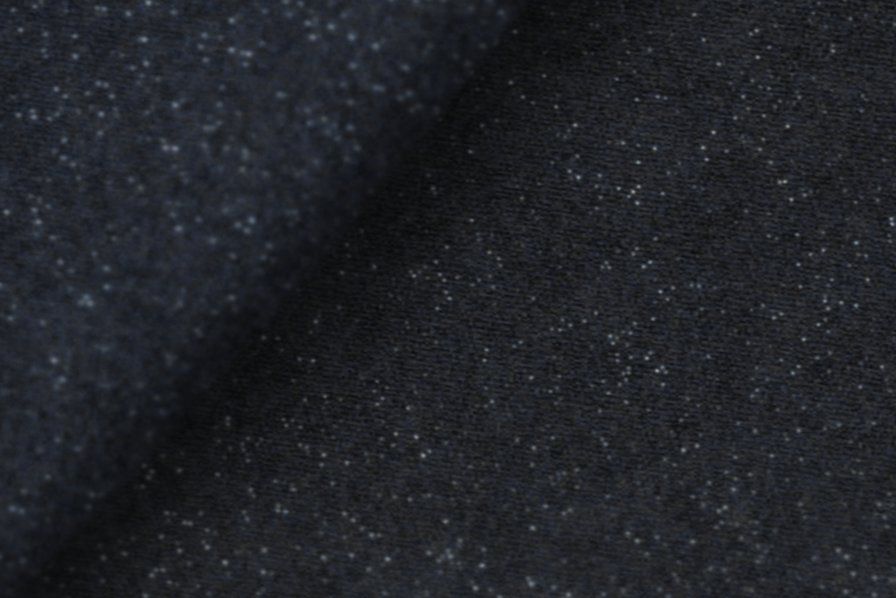
Write a Shadertoy shader that draws this texture.

```glsl
// Dark indigo denim: a soft folded flap casting a shadow over sharper twill with pale flecks.
#define CLOTH_COLOR vec3(0.123, 0.131, 0.147)
#define FLAP_TINT vec3(1.08, 1.12, 1.20)
#define FLECK_COLOR vec3(0.92, 1.0, 1.0)
#define THREAD_SIZE vec2(0.0125, 0.0095)
#define TWILL_TILT 0.13
#define TWILL_SHEAR 0.37
#define GRAIN 0.75
#define RIB_DEPTH 0.16
#define FLECK_GLOW 0.36
#define SHADOW_WIDTH 0.27
#define ROLL_WIDTH 0.17

float hash(vec2 p) {
    vec3 q = fract(vec3(p.xyx) * 0.1031);
    q += dot(q, q.yzx + 33.33);
    return fract((q.x + q.y) * q.z);
}

float noise(vec2 p) {
    vec2 i = floor(p), f = fract(p);
    f = f * f * (3.0 - 2.0 * f);
    return mix(mix(hash(i), hash(i + vec2(1, 0)), f.x),
               mix(hash(i + vec2(0, 1)), hash(i + vec2(1, 1)), f.x), f.y);
}

float fbm(vec2 p) {
    float sum = 0.0, weight = 0.5;
    for (int i = 0; i < 4; i++) {
        sum += weight * noise(p);
        p = p * 2.03 + 17.3;
        weight *= 0.5;
    }
    return sum / 0.9375;
}

// Pale weft stitches on a sheared lattice; blur widens and dims each one
float flecks(vec2 q, float blur, float density) {
    float radius = mix(0.0029, 0.0058, blur);
    float energy = mix(1.0, 0.42, blur);
    float sum = 0.0;
    for (int y = -1; y <= 1; y++)
    for (int x = -1; x <= 1; x++) {
        vec2 id = floor(q) + vec2(x, y);
        vec2 jitter = vec2(hash(id + 41.7), hash(id + 83.1)) - 0.5;
        vec2 d = q - id - 0.5 - 0.35 * jitter;
        d.x -= TWILL_SHEAR * d.y;
        d *= THREAD_SIZE * vec2(0.85, 1.0);
        float h = hash(id + 7.9);
        float glow = 0.055 * h + FLECK_GLOW * density * smoothstep(0.88, 1.0, h);
        sum += glow * energy * exp(-dot(d, d) / (radius * radius));
    }
    return sum;
}

vec3 cloth(vec2 p, float blur) {
    float c = cos(TWILL_TILT), s = sin(TWILL_TILT);
    vec2 r = vec2(c * p.x - s * p.y, s * p.x + c * p.y);
    vec2 q = r / THREAD_SIZE;
    q.x += TWILL_SHEAR * q.y;

    // Worn patches, fibre grain and twill ribs
    float mottle = fbm(p * 13.0 + 5.0);
    float fine = noise(r * vec2(190.0, 270.0)) - 0.5;
    float soft = fbm(r * 75.0 + 31.0) - 0.5;
    float grain = mix(fine + 0.6 * soft, 1.1 * soft, blur);
    float rib = cos(6.2832 * (q.y + 0.5 * noise(p * 60.0)));
    float tone = 1.0 + 0.4 * (mottle - 0.5) + GRAIN * grain
               + RIB_DEPTH * (1.0 - blur) * rib;

    // Some yarns are bluer than others
    float dye = noise(r * vec2(90.0, 140.0) + 61.0) - 0.5;
    vec3 color = CLOTH_COLOR * tone * (1.0 + dye * vec3(-0.14, -0.03, 0.16));
    float density = smoothstep(0.2, 0.75, mottle) + 0.25;
    return color + FLECK_COLOR * flecks(q, blur, density);
}

void mainImage(out vec4 fragColor, in vec2 fragCoord) {
    vec2 p = fragCoord / iResolution.y;

    // Signed distance to the gently bowed fold, positive over the lower cloth
    float foldX = 0.025 + 0.86 * p.y + 0.025 * sin(3.1416 * p.y);
    float d = 0.76 * (p.x - foldX);
    float fuzz = 0.008 * (fbm(p * 45.0) - 0.5);

    // Lower cloth: sharp in the middle, softer toward the bottom, shaded by the flap
    float lowerBlur = 0.12 + 0.45 * smoothstep(0.4, 0.0, p.y)
                    + 0.25 * smoothstep(0.14, 0.0, d);
    float shade = mix(0.44, 1.0, smoothstep(-0.01, SHADOW_WIDTH, d));
    shade *= 1.0 + 0.08 * smoothstep(0.6, 0.0, p.y) * smoothstep(0.2, 0.7, d);
    vec3 lower = cloth(p, lowerBlur) * shade;

    // Flap: out of focus, rounding into darkness at the fold
    float flapBlur = mix(0.95, 0.45, smoothstep(0.15, 0.6, -d));
    float roll = mix(0.52, 1.0, smoothstep(-0.01, ROLL_WIDTH, -d));
    roll *= 1.0 - 0.22 * smoothstep(0.4, 0.75, -d);
    vec3 flap = cloth(p * 0.93 + vec2(3.7, 1.9), flapBlur) * FLAP_TINT * roll;

    float softEdge = mix(0.016, 0.009, p.y);
    vec3 color = mix(flap, lower, smoothstep(-softEdge, softEdge, d + fuzz));
    fragColor = vec4(clamp(color, 0.0, 1.0), 1.0);
}
```
